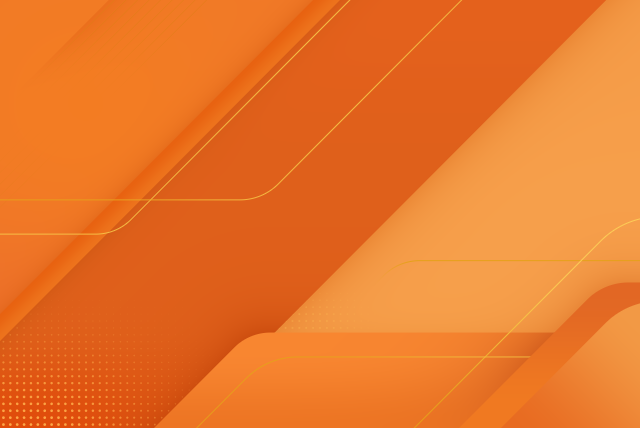
Reproduce this background procedurally as a Shadertoy shader.

```glsl
#define LINE_HALF_WIDTH 0.0012
#define DOT_GRID 62.0
#define HATCH_STEP 0.027
#define STRIP_LEFT -0.266
#define STRIP_RIGHT -0.203
#define BAND_RIGHT 0.421
#define DEEP vec3(0.875, 0.375, 0.105)
#define EMBER vec3(0.88, 0.30, 0.045)
#define ORANGE vec3(0.945, 0.475, 0.155)
#define PEACH vec3(0.967, 0.625, 0.295)
#define GOLD vec3(0.90, 0.63, 0.10)
#define PALE_GOLD vec3(0.99, 0.81, 0.34)

float pixel;

float fill(float d) { return clamp(0.5 - d / pixel, 0.0, 1.0); }

float stroke(float d) { return fill(abs(d) - LINE_HALF_WIDTH); }

float shade(float d, float reach) { return exp(-max(d, 0.0) / reach); }

// Signed distance to a flat top joined to a 45 degree left side by an arc
float bend(vec2 p, vec2 corner, float radius) {
    vec2 q = p - corner;
    vec2 c = q - radius * vec2(0.41421, -1.0);
    if (c.x < 0.0 && c.x + c.y > 0.0) return length(c) - radius;
    return max(q.y, (q.y - q.x) * 0.70711);
}

// Round dots that grow with the given strength
float halftone(vec2 p, float strength) {
    vec2 cell = (fract(p * DOT_GRID) - 0.5) / DOT_GRID;
    return fill(length(cell) - 0.0031 * sqrt(strength)) * strength;
}

vec3 leftPanel(vec2 p, float s) {
    vec3 col = mix(vec3(0.93, 0.435, 0.165), ORANGE, smoothstep(0.2, 0.7, p.y));
    col = mix(col, vec3(0.955, 0.49, 0.13), 0.8 * exp(-9.0 * dot(p - vec2(0.2, 0.76), p - vec2(0.2, 0.76))));

    // Faint fold in the upper corner
    float fold = s + 0.745;
    float fade = smoothstep(0.78, 0.96, p.y);
    col = mix(col, vec3(0.90, 0.40, 0.09), 0.6 * fade * fill(-fold) * shade(fold, 0.07));

    // Hatching, open in the middle
    float hatch = (fract((s + 0.745) / HATCH_STEP) - 0.5) * HATCH_STEP * 0.70711;
    float span = step(-0.745, s) * step(s, -0.502);
    float ends = smoothstep(0.76, 0.96, p.y) + 0.4 * smoothstep(0.72, 0.57, p.y) * smoothstep(0.2, 0.05, p.x);
    col = mix(col, vec3(0.87, 0.49, 0.08), 0.65 * span * ends * fill(abs(hatch) - 0.0007));

    return mix(col, vec3(0.86, 0.38, 0.08), 0.5 * shade(STRIP_LEFT - s, 0.035));
}

vec3 darkBand(vec2 p, float s, float cardEdge) {
    vec3 col = mix(DEEP, vec3(0.895, 0.38, 0.11), smoothstep(0.6, 1.0, p.y));
    col = mix(col, EMBER, smoothstep(0.25, 0.0, p.y) * smoothstep(0.6, 0.1, p.x));
    col = mix(col, vec3(0.80, 0.34, 0.07), 0.55 * shade(s - STRIP_RIGHT, 0.035));
    col = mix(col, vec3(0.76, 0.26, 0.03), 0.6 * shade(cardEdge, 0.05));
    float strength = smoothstep(0.36, 0.0, p.y) * smoothstep(0.58, 0.1, p.x);
    return mix(col, vec3(0.99, 0.66, 0.28), halftone(p, strength));
}

vec3 lightPanel(vec2 p, float s, float cardEdge, float ribbonEdge) {
    vec3 col = mix(PEACH, vec3(0.955, 0.60, 0.27), smoothstep(0.5, 0.9, p.y) * 0.4);
    col = mix(col, vec3(0.90, 0.49, 0.17), 0.65 * shade(s - BAND_RIGHT, 0.07));
    col = mix(col, vec3(0.92, 0.54, 0.20), 0.3 * shade(cardEdge, 0.03));
    col = mix(col, vec3(0.88, 0.47, 0.17), 0.6 * shade(ribbonEdge, 0.05));
    float strength = smoothstep(0.36, 0.25, p.y) * smoothstep(0.93, 0.75, p.x);
    return mix(col, vec3(0.99, 0.74, 0.32), 0.7 * halftone(p, 0.5 * strength));
}

void mainImage(out vec4 fragColor, in vec2 fragCoord) {
    pixel = 1.0 / iResolution.y;
    vec2 p = fragCoord * pixel;
    p.x *= 1.5 * iResolution.y / iResolution.x;
    float s = p.x - p.y;

    float card = bend(p, vec2(0.584, 0.223), 0.12);
    float ribbon = bend(p, vec2(1.416, 0.340), 0.137);
    float inset = bend(p, vec2(1.471, 0.297), 0.18);

    // Diagonal panels
    vec3 strip = mix(vec3(0.91, 0.385, 0.065), vec3(0.93, 0.45, 0.11),
                     smoothstep(STRIP_LEFT, STRIP_RIGHT, s));
    vec3 col = leftPanel(p, s);
    col = mix(col, strip, fill((STRIP_LEFT - s) * 0.70711));
    col = mix(col, darkBand(p, s, card), fill((STRIP_RIGHT - s) * 0.70711));
    col = mix(col, lightPanel(p, s, card, ribbon), fill((BAND_RIGHT - s) * 0.70711));

    // Lower card
    vec3 cardCol = mix(vec3(0.93, 0.46, 0.14), vec3(0.972, 0.525, 0.19), smoothstep(0.0, 0.18, p.y));
    cardCol = mix(cardCol, vec3(0.82, 0.36, 0.11), 0.85 * shade(ribbon, 0.075) * smoothstep(-0.08, 0.2, p.y));
    col = mix(col, cardCol, fill(card));

    // Gold lines
    float lowLine = stroke(bend(-p, -vec2(0.273, 0.453), 0.117));
    float highLine = stroke(bend(-p, -vec2(0.615, 0.533), 0.127));
    float fadeLine = stroke(bend(p, vec2(0.934, 0.391), 0.12));
    float riseLine = stroke(bend(p, vec2(1.465, 0.494), 0.195));
    float cardLine = stroke(bend(p, vec2(0.627, 0.166), 0.17));
    col = mix(col, mix(GOLD, PALE_GOLD, 0.75), 0.9 * lowLine);
    col = mix(col, mix(GOLD, PALE_GOLD, smoothstep(0.2, 0.65, p.x) * 0.7), 0.9 * highLine);
    col = mix(col, GOLD, fadeLine * smoothstep(0.87, 0.97, p.x));
    col = mix(col, mix(GOLD, PALE_GOLD, smoothstep(0.0, 0.4, p.y)), 0.95 * riseLine);
    col = mix(col, mix(GOLD, PALE_GOLD, smoothstep(0.7, 1.2, p.x) * 0.6), 0.9 * cardLine);

    // Ribbon and its inset
    vec3 ribbonCol = mix(vec3(0.94, 0.475, 0.13), vec3(0.885, 0.405, 0.14), smoothstep(0.05, 0.32, p.y));
    vec3 insetCol = mix(vec3(0.91, 0.42, 0.13), vec3(0.95, 0.60, 0.27),
                        smoothstep(1.2, 1.75, p.x + p.y));
    col = mix(col, ribbonCol, fill(ribbon));
    col = mix(col, insetCol, fill(inset));

    fragColor = vec4(col, 1.0);
}
```
